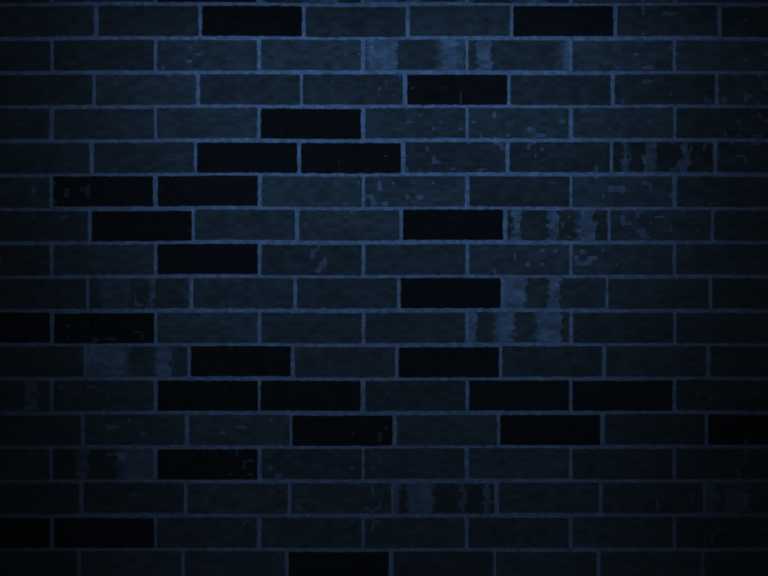
Reproduce this texture procedurally as a Shadertoy shader.

```glsl
// Dim blue brick wall in running bond, lit from the top centre, with dark and streaked bricks.

const vec2  BRICK_PITCH   = vec2(0.1803, 0.05913); // brick plus joint, in canvas heights
const float JOINT_WIDTH   = 0.0078;
const float CORNER_RADIUS = 0.0022;
const float TOP_JOINT     = 0.0075;   // distance of the first bed joint from the top
const float EVEN_OFFSET   = 0.1665;   // head joint position in even courses
const float ODD_OFFSET    = 0.0895;   // head joint position in odd courses
const float EVEN_DRIFT    = 0.0018;   // leftward slip of even courses per row
const float LAYING_ERROR  = 0.0022;   // random shift of each brick
const float EDGE_WEAR     = 0.0026;   // roughness of brick edges
const float DARK_SHARE    = 0.24;
const float STREAK_SHARE  = 0.13;

const vec3 MORTAR      = vec3(0.180, 0.285, 0.440);
const vec3 BRICK       = vec3(0.080, 0.132, 0.190);
const vec3 DARK_BRICK  = vec3(0.026, 0.043, 0.070);
const vec3 STREAK_TINT = vec3(0.070, 0.105, 0.180);

float hash(vec2 p) {
    return fract(sin(dot(p, vec2(127.1, 311.7))) * 43758.5453);
}

float noise(vec2 p) {
    vec2 i = floor(p);
    vec2 f = fract(p);
    f = f * f * (3.0 - 2.0 * f);
    return mix(mix(hash(i), hash(i + vec2(1, 0)), f.x),
               mix(hash(i + vec2(0, 1)), hash(i + vec2(1, 1)), f.x), f.y);
}

float fbm(vec2 p) {
    float sum = 0.0;
    float amplitude = 0.5;
    for (int i = 0; i < 4; i++) {
        sum += amplitude * noise(p);
        p = p * 2.03 + 17.0;
        amplitude *= 0.5;
    }
    return sum;
}

float roundedBox(vec2 p, vec2 halfSize, float radius) {
    vec2 d = abs(p) - halfSize + radius;
    return length(max(d, 0.0)) + min(max(d.x, d.y), 0.0) - radius;
}

// Pale vertical bands with ragged sides
float streaks(vec2 local, vec2 id) {
    float x = local.x * 48.0 + 0.5 * noise(local * 160.0 + id);
    float band = noise(vec2(x + 31.0 * hash(id + 5.0), id.y * 7.0));
    return smoothstep(0.48, 0.72, band) * (0.65 + 0.5 * noise(local * 90.0));
}

vec3 brickColor(vec2 p, vec2 local, vec2 id) {
    float kind = hash(id + 2.7);
    float isDark = step(kind, DARK_SHARE);
    float isStreaked = step(1.0 - STREAK_SHARE, kind);
    vec3 color = mix(BRICK, DARK_BRICK, isDark);
    color *= 0.86 + 0.28 * hash(id + 9.1);
    color += STREAK_TINT * isStreaked * (streaks(local, id) - 0.15);

    // Fired clay grain and a few pale chips
    color *= 0.72 + 0.6 * fbm(p * vec2(70.0, 130.0));
    float chip = smoothstep(0.80, 0.90, noise(p * 85.0) * (0.55 + 0.55 * noise(p * 9.0)));
    return color + STREAK_TINT * 0.7 * chip;
}

// Soft pool of light, falling off to the sides and the floor
float lighting(vec2 p, float aspect) {
    float fall = mix(0.43, 1.0, smoothstep(-0.05, 0.88, p.y));
    float side = smoothstep(0.16, 0.56, abs(p.x / aspect - 0.5));
    float topEdge = mix(0.82, 1.0, smoothstep(0.0, 0.07, 1.0 - p.y));
    return fall * topEdge * mix(1.0, 0.36, side);
}

void mainImage(out vec4 fragColor, in vec2 fragCoord) {
    vec2 p = fragCoord / iResolution.y;
    float aspect = iResolution.x / iResolution.y;
    float pixel = 1.0 / iResolution.y;

    // Courses counted downward from the top
    float depth = 1.0 - p.y - TOP_JOINT + 0.002 * (noise(p * vec2(5.0, 3.0)) - 0.5);
    float row = floor(depth / BRICK_PITCH.y);
    float isOdd = mod(row, 2.0);
    float offset = mix(EVEN_OFFSET - EVEN_DRIFT * row, ODD_OFFSET, isOdd);
    vec2 cell = vec2(p.x - offset, depth) / BRICK_PITCH;
    vec2 id = floor(cell);
    vec2 local = (fract(cell) - 0.5) * BRICK_PITCH;
    local += LAYING_ERROR * (vec2(hash(id), hash(id + 3.3)) - 0.5);

    // Worn outline of the brick
    float edge = roundedBox(local, 0.5 * (BRICK_PITCH - JOINT_WIDTH), CORNER_RADIUS);
    edge += EDGE_WEAR * (fbm(p * 110.0) - 0.47);
    float brickMask = 1.0 - smoothstep(-pixel, pixel, edge);

    vec3 mortar = MORTAR * (0.72 + 0.5 * fbm(p * 150.0));
    mortar *= mix(0.8, 1.0, smoothstep(0.0, 0.0025, edge));
    vec3 color = mix(mortar, brickColor(p, local, id), brickMask);

    fragColor = vec4(color * lighting(p, aspect), 1.0);
}
```
